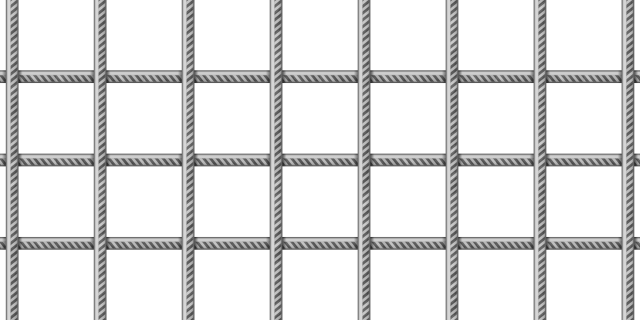
Reproduce this pattern procedurally as a Shadertoy shader.

```glsl
// Welded grid of ribbed steel bars on white: upright bars lie over level ones.
// Each bar is a shaded cylinder profile with slanted ribs on its darker side;
// the level bars receive a short contact shadow beside every upright.

#define PITCH vec2(0.2749, 0.2604)   // bar spacing, in canvas heights
#define FIRST_X 0.0380               // centre of the first upright
#define MIDDLE_Y 0.5                 // centre of the middle level bar
#define HALF_WIDTH 0.0199            // half the bar thickness
#define RIB_LENGTH 0.02115           // spacing of ribs along a bar
#define RIB_SLANT 0.75               // rib shift across half a bar
#define SHADOW_REACH 0.014           // contact shadow length
#define WEAR 0.10                    // brightness change between ribs

float hash(vec2 p) {
    return fract(sin(dot(p, vec2(127.1, 311.7))) * 43758.5453);
}

// Smooth cylinder shading; across runs from -1 (lit side) to 1 (dark side).
float cylinder(float across) {
    float shade = mix(0.40, 0.84, smoothstep(-1.0, -0.62, across));
    shade = mix(shade, 0.60, smoothstep(-0.42, 0.0, across));
    return mix(shade, 0.34, smoothstep(0.55, 1.0, across));
}

// Steel brightness, with slanted ribs over the side away from the light.
float steel(float across, float along, float seed) {
    float phase = along / RIB_LENGTH - RIB_SLANT * across;
    float wave = 0.5 + 0.5 * cos(6.28318 * fract(phase));
    float ridge = smoothstep(0.15, 0.9, wave);
    float band = smoothstep(-0.38, -0.08, across)
               * (1.0 - smoothstep(0.6, 0.95, across));
    float wear = (hash(vec2(floor(phase + 0.5), seed)) - 0.5) * WEAR;
    float ribbed = mix(0.37, 0.77, ridge) + wear;
    ribbed -= 0.10 * smoothstep(0.1, 0.9, across);
    return mix(cylinder(across), ribbed, band * 0.92);
}

// Antialiased coverage of a bar at a given distance from its centre line.
float coverage(float offset, float pixel) {
    return clamp((HALF_WIDTH - abs(offset)) / pixel + 0.5, 0.0, 1.0);
}

void mainImage(out vec4 fragColor, in vec2 fragCoord) {
    float pixel = 1.0 / iResolution.y;
    vec2 p = fragCoord * pixel;

    // Nearest upright and nearest of the three level bars.
    float column = floor((p.x - FIRST_X) / PITCH.x + 0.5);
    float row = clamp(floor((p.y - MIDDLE_Y) / PITCH.y + 0.5), -1.0, 1.0);
    vec2 offset = p - vec2(FIRST_X + column * PITCH.x, MIDDLE_Y + row * PITCH.y);
    vec2 across = clamp(vec2(offset.x, -offset.y) / HALF_WIDTH, -1.0, 1.0);

    // Level bars, darkened where they pass under an upright.
    float level = steel(across.y, offset.x, row + 20.0) * 0.96;
    float gap = max(abs(offset.x) - HALF_WIDTH, 0.0);
    float shadow = 1.0 - smoothstep(0.0, SHADOW_REACH, gap);
    level *= 1.0 - shadow * (offset.x > 0.0 ? 0.52 : 0.36);

    float upright = steel(across.x, p.y, column);

    vec3 color = vec3(1.0);
    color = mix(color, vec3(level), coverage(offset.y, pixel));
    color = mix(color, vec3(upright), coverage(offset.x, pixel));
    fragColor = vec4(color, 1.0);
}
```
